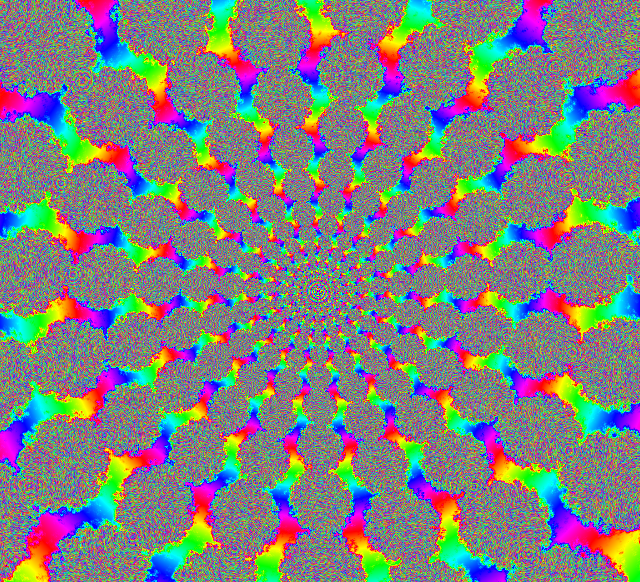
Write a WebGL 1 fragment shader that draws this background.

```glsl
precision highp float;
uniform vec2 u_resolution;

#define ARMS 19.0
#define CENTER vec2(0.497, 0.4986)
#define ARM_ANGLE 2.246
#define KNOT_SPACING 0.30
#define KNOT_START 0.91
#define KNOT_TURNS 8.0
#define BEND 0.036
#define ARM_WIDTH 0.046
#define HUE_PERIOD 0.425
#define GRAIN_ROWS 466.0
#define GRAIN_COLOUR 0.74

const float TAU = 6.28319;

vec3 rainbow(float hue) {
  return clamp(abs(mod(hue * 6.0 + vec3(0.0, 4.0, 2.0), 6.0) - 3.0) - 1.0, 0.0, 1.0);
}

float hash(vec2 cell) {
  return fract(sin(dot(cell, vec2(127.1, 311.7))) * 43758.5);
}

// Cells of random hue, blended smoothly into their neighbours
vec3 grain(vec2 g, float spread, float shift) {
  vec2 cell = floor(g);
  vec2 f = g - cell;
  vec3 a = rainbow(hash(cell) * spread + shift);
  vec3 b = rainbow(hash(cell + vec2(1.0, 0.0)) * spread + shift);
  vec3 c = rainbow(hash(cell + vec2(0.0, 1.0)) * spread + shift);
  vec3 d = rainbow(hash(cell + 1.0) * spread + shift);
  return mix(mix(a, b, f.x), mix(c, d, f.x), f.y);
}

// Radial position along an arm, shifted so that knots fall on multiples of the spacing
float alongArm(float logR, float arm) {
  return logR + KNOT_START + arm * KNOT_SPACING * KNOT_TURNS / ARMS;
}

// Distance to a zigzag with a tapered spur at every bend
float zigzag(vec2 q) {
  float turn = 2.0 * q.x / KNOT_SPACING;
  float knot = floor(turn + 0.5);
  float along = abs(turn - knot) * KNOT_SPACING * 0.5;
  float across = q.y * (1.0 - 2.0 * mod(knot, 2.0));
  float line = abs(across - BEND * (1.0 - 4.0 * along / KNOT_SPACING)) * 0.9;
  float beyond = across - BEND;
  float spur = along + abs(beyond) * (beyond > 0.0 ? 0.58 : 1.0);
  // The arm pinches between its bends
  return min(line + along * 0.11, spur);
}

// Layered sines that fray the edges at ever finer scales
float fray(vec2 q) {
  float sum = 0.0;
  float amp = 0.017;
  q *= 46.0;
  for (int i = 0; i < 6; i++) {
    sum += amp * (abs(sin(q.x + sin(q.y))) + abs(sin(q.y * 1.2)) - 1.25);
    q = mat2(1.5, 1.3, -1.3, 1.5) * q + 1.7;
    amp *= 0.62;
  }
  return sum;
}

void main() {
  vec2 p = (gl_FragCoord.xy - CENTER * u_resolution) / u_resolution.y;
  float radius = max(length(p), 0.001);
  float logR = log(radius);
  float sector = TAU / ARMS;
  float turn = (atan(p.y, p.x) - ARM_ANGLE) / sector;

  // Coloured arms in log-polar space
  float arm = floor(turn + 0.5);
  vec2 q = vec2(alongArm(logR, arm), (turn - arm) * sector);
  float depth = max(zigzag(q) + fray(q), 0.0) / ARM_WIDTH;
  float armHue = 0.333 + (logR - log(0.48)) / HUE_PERIOD;
  float hue = armHue - 0.28 * pow(min(depth, 1.7), 5.0);

  // Ringed eyes in the grainy rays between the arms
  float ray = floor(turn);
  float eyeX = alongArm(logR, ray) / KNOT_SPACING;
  vec2 toEye = vec2((fract(eyeX + 0.5) - 0.5) * KNOT_SPACING, (turn - ray - 0.5) * sector);
  float eye = length(toEye);
  float spread = mix(0.65, 1.0, smoothstep(0.0, 0.06, eye));
  vec2 g = gl_FragCoord.xy / u_resolution.y * GRAIN_ROWS + 0.3;
  float contrast = GRAIN_COLOUR * min(1.0, u_resolution.y / GRAIN_ROWS);
  vec3 dust = mix(vec3(0.5), grain(g, spread, eye * 60.0), contrast);

  // Small bright flecks that thin out away from the arms
  float fleck = fray(q * 2.2 + 3.1);
  float fleckCover = 1.0 - smoothstep(-0.013, -0.005, fleck + 0.010 * max(depth - 1.0, 0.0));
  dust = mix(dust, rainbow(armHue * 2.0 + fleck * 30.0), fleckCover);

  // Grain takes over outside the arms, and thins out at the hub
  float cover = smoothstep(1.0, 1.3, depth) * smoothstep(0.004, 0.03, radius);
  gl_FragColor = vec4(mix(rainbow(hue), dust, cover), 1.0);
}
```
